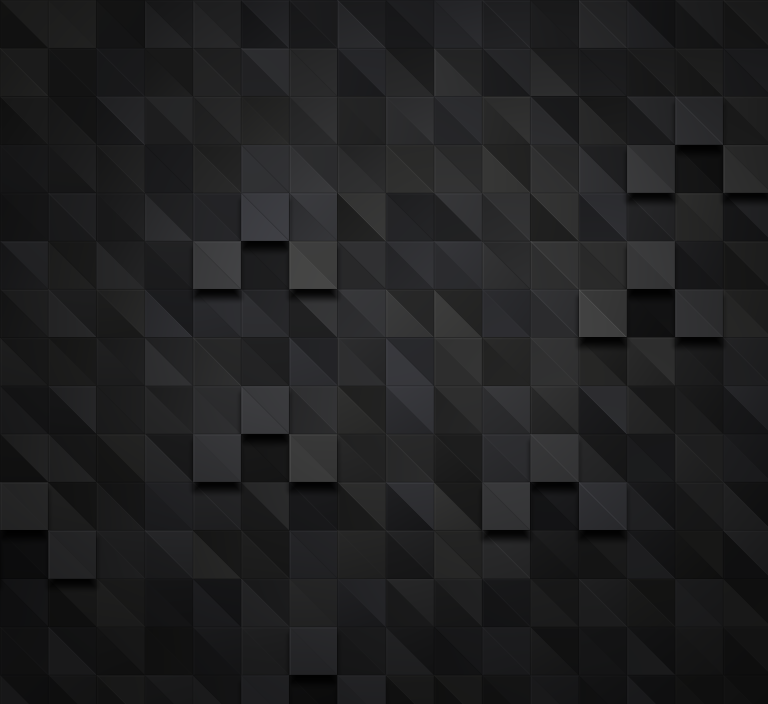
Give the GLSL for this background, as a WebGL 2 fragment shader.

```glsl
#version 300 es
precision highp float;
// Dark mosaic of square tiles, each split by a falling diagonal into two
// triangles of random grey. Trios of raised tiles cast soft shadows downward,
// and a broad off-centre light fades towards the borders.

uniform vec2 u_resolution;
out vec4 fragColor;

// Hash without sine: one value in 0..1 per cell and seed
float hash(vec2 cell, float seed) {
    vec3 p = fract(vec3(cell.xyx + seed * 17.31) * 0.1031);
    p += dot(p, p.yzx + 33.33);
    return fract((p.x + p.y) * p.z);
}

float boxDistance(vec2 p, vec2 halfSize) {
    vec2 q = abs(p) - halfSize;
    return length(max(q, 0.0)) + min(max(q.x, q.y), 0.0);
}

// Coverage of a thin line at distance d
float stroke(float d, float width, float pixel) {
    return clamp((0.5 * width - abs(d)) / pixel + 0.5, 0.0, 1.0);
}

// Grey of one triangle, with a faint slope across it
float triangleTone(vec2 cell, vec2 f, float seed) {
    float slope = (f.x + f.y - 1.0) * (hash(cell, seed + 1.0) - 0.5);
    return mix(0.70, 1.32, hash(cell, seed)) + 0.2 * slope;
}

void main() {
    // Tile coordinates, counted from the top left corner
    float pixel = 15.93 / u_resolution.x;
    vec2 p = vec2(gl_FragCoord.x, u_resolution.y - gl_FragCoord.y) * pixel;
    vec2 cell = floor(p);
    vec2 f = p - cell;

    // Raised trios: a peak tile and its two lower diagonal neighbours
    vec2 peaks[7] = vec2[7](vec2(14, 2), vec2(5, 4), vec2(13, 5), vec2(5, 8),
                            vec2(11, 9), vec2(0, 10), vec2(6, 13));
    float raised = 0.0;
    float shadow = 0.0;
    float hollow = 0.0;
    for (int i = 0; i < 7; i++) {
        for (int side = -1; side <= 1; side++) {
            vec2 tile = peaks[i] + vec2(side, abs(side));
            if (cell == tile) raised = 1.0;
            float d = boxDistance(p - tile - vec2(0.5, 0.68), vec2(0.44, 0.47));
            shadow = max(shadow, 1.0 - smoothstep(-0.12, 0.18, d));
        }
        if (cell == peaks[i] + vec2(0, 1)) hollow = 1.0;
    }

    // Two triangles per tile
    float diagonal = (f.x - f.y) * 0.7071;
    float upper = smoothstep(-0.5 * pixel, 0.5 * pixel, diagonal);
    float tone = mix(triangleTone(cell, f, 1.0), triangleTone(cell, f, 3.0), upper);
    tone = mix(tone, 1.5 + 0.45 * (tone - 1.0), raised);

    // Broad light, darkest at the lower border
    vec2 uv = gl_FragCoord.xy / u_resolution;
    float light = mix(0.172, 0.075, smoothstep(0.08, 0.72, distance(uv, vec2(0.52, 0.60))));
    vec3 tint = mix(vec3(1.01, 1.01, 0.99), vec3(0.98, 0.99, 1.07), hash(cell, 5.0));
    vec3 color = light * tone * tint;

    // Bevels: pale top and left rims, dark seams, light or dark diagonals
    float rim = max(stroke(f.y - 0.025, 0.02, pixel), stroke(f.x - 0.025, 0.02, pixel));
    vec2 edge = min(f, 1.0 - f);
    float seam = stroke(min(edge.x, edge.y), 0.02, pixel);
    float crease = stroke(diagonal, 0.016, pixel) * mix(-0.22, 0.36, hash(cell, 6.0));
    color *= 1.0 + rim * mix(0.04, 0.22, hash(cell, 7.0)) - 0.2 * seam + crease;

    // Shade falls only on the flat tiles
    color *= 1.0 - (1.0 - raised) * 0.92 * shadow;
    color *= 1.0 - (1.0 - raised) * 0.4 * hollow;

    fragColor = vec4(color, 1.0);
}
```
